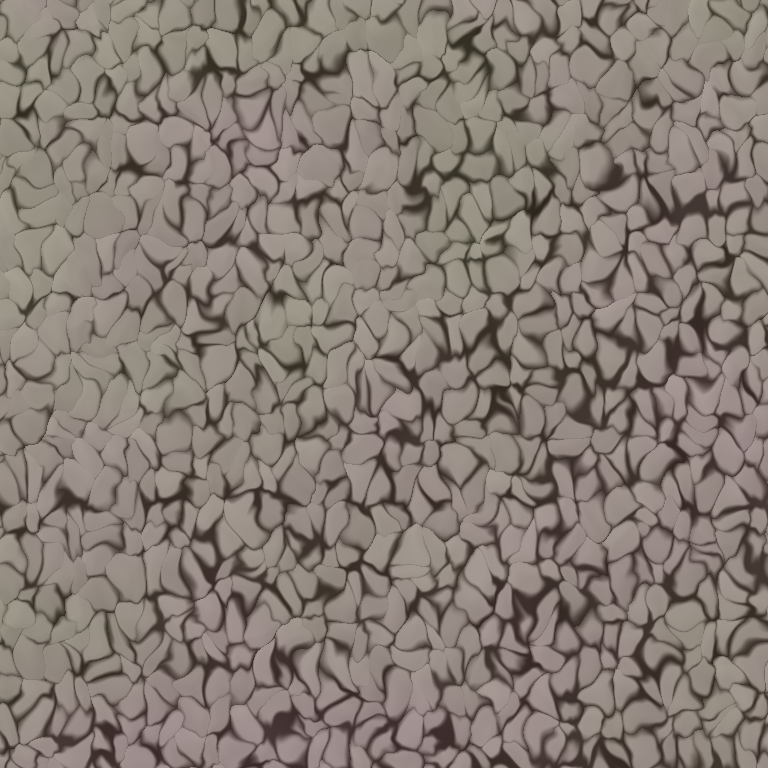
A WebGL 1 fragment shader for this texture:

```glsl
precision highp float;
// Packed grey-brown gravel: irregular rounded stones with soft dark gaps.
uniform vec2 u_resolution;

vec2 hash2(vec2 p) {
  p = vec2(dot(p, vec2(127.1, 311.7)), dot(p, vec2(269.5, 183.3)));
  return fract(sin(p) * 43758.545);
}

// Gradient noise, roughly -0.6 to 0.6
float corner(vec2 cell, vec2 offset) {
  float angle = 6.2832 * hash2(cell).x;
  return dot(vec2(cos(angle), sin(angle)), offset);
}

float noise(vec2 p) {
  vec2 i = floor(p), f = fract(p);
  vec2 u = f * f * f * (f * (f * 6.0 - 15.0) + 10.0);
  vec2 e = vec2(1.0, 0.0);
  return mix(mix(corner(i, f), corner(i + e.xy, f - e.xy), u.x),
             mix(corner(i + e.yx, f - e.yx), corner(i + e.xx, f - e.xx), u.x), u.y);
}

vec2 seedPoint(vec2 cell) {
  return cell + 0.04 + 0.92 * hash2(cell);
}

// Nearest stone: x = rounded distance to its border, yz = offset from its seed,
// w = random value of the stone
vec4 stones(vec2 p) {
  vec2 base = floor(p), home = base, toHome = vec2(0.0);
  float nearest = 9.0;
  for (int y = -1; y <= 1; y++) {
    for (int x = -1; x <= 1; x++) {
      vec2 cell = base + vec2(float(x), float(y));
      vec2 r = seedPoint(cell) - p;
      if (dot(r, r) < nearest) {
        nearest = dot(r, r);
        toHome = r;
        home = cell;
      }
    }
  }
  // Blend the border planes so that the corners become round
  float sum = 0.0;
  for (int y = -2; y <= 2; y++) {
    for (int x = -2; x <= 2; x++) {
      vec2 cell = home + vec2(float(x), float(y));
      vec2 r = seedPoint(cell) - p;
      vec2 across = r - toHome;
      if (dot(across, across) > 0.0001) {
        sum += exp(-15.0 * dot(0.5 * (r + toHome), normalize(across)));
      }
    }
  }
  return vec4(-log(sum) / 15.0, -toHome, hash2(home + 57.0).x);
}

void main() {
  vec2 uv = gl_FragCoord.xy / u_resolution.y;

  // Slightly upright stones, bent by noise
  vec2 p = uv * vec2(33.0, 26.0);
  p += 0.75 * vec2(noise(p * 0.65), noise(p * 0.65 + 31.7));
  p += 0.22 * vec2(noise(p * 1.9 + 8.3), noise(p * 1.9 + 73.1));
  vec4 stone = stones(p);

  // Gaps open and close along the borders, wider to the lower right
  float opening = 0.26 * noise(p * 0.9 + 12.4) + 0.10 * noise(uv * 5.0 + 3.0);
  opening += 0.05 * (uv.x - uv.y) + 0.06 * dot(stone.yz, vec2(0.7, -0.7));
  float cover = smoothstep(-0.09, 0.14, stone.x - opening);

  // Stone faces: own tone, light from the upper left, faint mottling
  float tone = 0.565 + 0.045 * (stone.w - 0.5);
  tone += 0.035 * dot(stone.yz, vec2(-0.6, 0.8));
  tone += 0.025 * noise(p * 1.6 + 40.0) + 0.03 * noise(uv * 4.0 + 21.0);
  vec3 face = tone + vec3(0.037, -0.005, -0.034);

  // Broad olive and mauve patches
  float tint = 0.7 * noise(uv * 3.2 + 5.5) + 0.4 * noise(uv * 9.0) + 0.22 * (uv.x - uv.y);
  face += clamp(tint, -0.5, 0.5) * vec3(0.025, -0.022, 0.035);

  vec3 gap = vec3(0.23, 0.19, 0.165) + 0.07 * noise(p * 0.5 + 17.0);
  gap += clamp(tint, -0.5, 0.5) * vec3(0.03, -0.02, 0.03);
  gl_FragColor = vec4(mix(gap, face, cover), 1.0);
}
```
